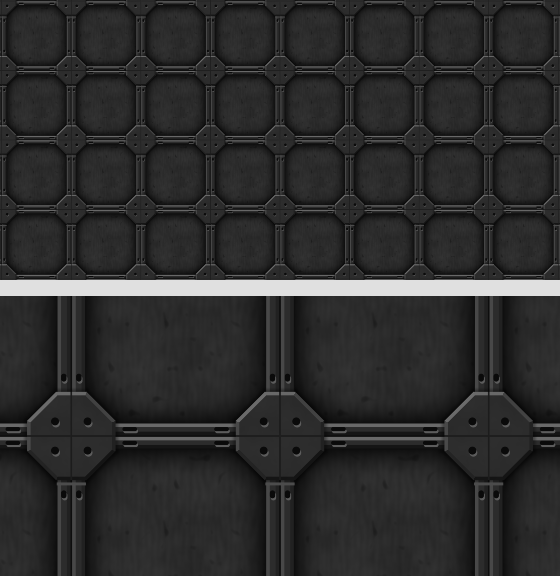
Top: the whole. Bottom: its middle third, enlarged.
Give the GLSL for this pattern, as a WebGL 1 fragment shader.

```glsl
precision highp float;
// Dark steel panels framed by twin rails, with bolted octagonal plates at the joints.

uniform vec2 u_resolution;

#define GRID vec2(8.05, 4.03)
#define RAIL_HALF vec2(0.070, 0.064)
#define PLATE_HALF 0.212
#define PLATE_CHAMFER 0.285
#define BEVEL 0.017
#define SHADOW_REACH 0.170
#define LIGHT_DIR vec2(-0.42, 0.91)
#define STEEL 0.172
#define SHADE 0.055
#define GLINT 0.480
#define WEAR 0.046

float hash(vec2 p) {
  vec3 h = fract(p.xyx * vec3(0.1031, 0.1030, 0.0973));
  h += dot(h, h.yzx + 33.33);
  return fract((h.x + h.y) * h.z);
}

float cornerSlope(vec2 cell, vec2 offset) {
  float angle = 6.2832 * hash(cell);
  return dot(vec2(cos(angle), sin(angle)), offset);
}

float gradientNoise(vec2 p) {
  vec2 i = floor(p), f = fract(p);
  vec2 w = f * f * f * (f * (f * 6.0 - 15.0) + 10.0);
  vec2 e = vec2(1.0, 0.0);
  return mix(mix(cornerSlope(i, f), cornerSlope(i + e, f - e), w.x),
             mix(cornerSlope(i + e.yx, f - e.yx), cornerSlope(i + 1.0, f - 1.0), w.x), w.y);
}

float fbm(vec2 p) {
  float sum = 0.0, gain = 0.6;
  for (int i = 0; i < 4; i++) {
    sum += gain * gradientNoise(p);
    p = p * 2.03 + 17.0;
    gain *= 0.6;
  }
  return sum;
}

float octagon(vec2 q) {
  vec2 a = abs(q);
  return max(max(a.x, a.y) - PLATE_HALF, (a.x + a.y - PLATE_CHAMFER) * 0.7071);
}

float smoothMin(float a, float b, float k) {
  float h = max(k - abs(a - b), 0.0) / k;
  return min(a, b) - h * h * k * 0.25;
}

float cover(float d, float px) {
  return 1.0 - smoothstep(-0.5 * px, 0.5 * px, d);
}

// Tone of a bevelled part: edges facing the light glint, the others darken.
float bevelled(float tone, float d, float facing, float px) {
  float edge = smoothstep(-BEVEL - 0.5 * px, -BEVEL + 0.5 * px, d);
  float lit = mix(tone, facing > 0.0 ? GLINT : SHADE, abs(facing) * 0.85);
  return mix(tone, lit, edge);
}

// Two parallel rails with a dark groove between them.
float railPair(float base, float t, float halfWidth, float lightAcross, float px) {
  float side = abs(t) - 0.5 * halfWidth;
  float d = abs(side) - 0.5 * halfWidth + 0.004;
  float tone = bevelled(STEEL, d, sign(t) * sign(side) * lightAcross, px);
  base = mix(base, SHADE, cover(abs(t) - halfWidth, px));
  return mix(base, tone, cover(d, px));
}

// Sunken bolt, stretched by halfLength, with a lit lower lip.
float bolt(float base, vec2 p, vec2 halfLength, float radius, float px) {
  vec2 lip = p + LIGHT_DIR * 0.011;
  float dLip = length(max(abs(lip) - halfLength, 0.0)) - radius;
  float dHole = length(max(abs(p) - halfLength, 0.0)) - radius;
  base = mix(base, 0.36, cover(dLip, px));
  return mix(base, 0.040, cover(dHole, px));
}

void main() {
  vec2 p = (gl_FragCoord.xy / u_resolution - 0.5) * GRID;
  vec2 q = fract(p + 0.5) - 0.5;   // centred on a joint
  vec2 panel = fract(p);           // the same wear in every panel
  vec2 a = abs(q);
  float px = 1.1 * GRID.y / u_resolution.y;
  float plate = octagon(q);

  // Worn panel: mottling, upright scratches and small pits.
  float mottle = fbm(panel * 4.5 + 3.0);
  float scratch = gradientNoise(panel * vec2(48.0, 11.0));
  float pits = smoothstep(0.34, 0.55, gradientNoise(panel * vec2(19.0, 14.0) + 8.0));
  float tone = STEEL + WEAR * (mottle + 0.5 * scratch - pits);

  // Soft shadow cast by the frame, steep at first and fading slowly.
  vec2 gap = a - RAIL_HALF;
  float clear = smoothMin(smoothMin(gap.x, gap.y, 0.09), plate, 0.07);
  float shade = 1.0 - clamp((clear + 0.01) / SHADOW_REACH, 0.0, 1.0);
  tone *= 1.0 - 0.74 * shade * shade;

  // Rails with their end bolts.
  tone = railPair(tone, q.x, RAIL_HALF.x, LIGHT_DIR.x, px);
  tone = railPair(tone, q.y, RAIL_HALF.y, LIGHT_DIR.y, px);
  vec2 mirror = sign(q);
  tone = bolt(tone, (a - vec2(0.036, 0.280)) * mirror, vec2(0.0, 0.006), 0.013, px);
  tone = bolt(tone, (a - vec2(0.280, 0.033)) * mirror, vec2(0.025, 0.0), 0.010, px);

  // Joint plate with seams and four bolts, and a lit ledge on the rail below.
  tone *= mix(0.65, 1.0, smoothstep(0.0, 0.025, plate));
  float ledge = cover(abs(plate - 0.018) - 0.007, px) * cover(gap.x, px);
  tone = mix(tone, 0.30, ledge * step(q.y, -PLATE_HALF));
  float facing = (octagon(q + LIGHT_DIR * 0.002) - plate) / 0.002;
  float metal = bevelled(STEEL + 0.5 * WEAR * mottle, plate, clamp(facing, -1.0, 1.0), px);
  metal = mix(metal, 0.110, cover(min(a.x, a.y) - 0.004, px));
  metal = bolt(metal, (a - vec2(0.078, 0.070)) * mirror, vec2(0.0), 0.019, px);
  tone = mix(tone, metal, cover(plate, px));

  gl_FragColor = vec4(vec3(tone), 1.0);
}
```
